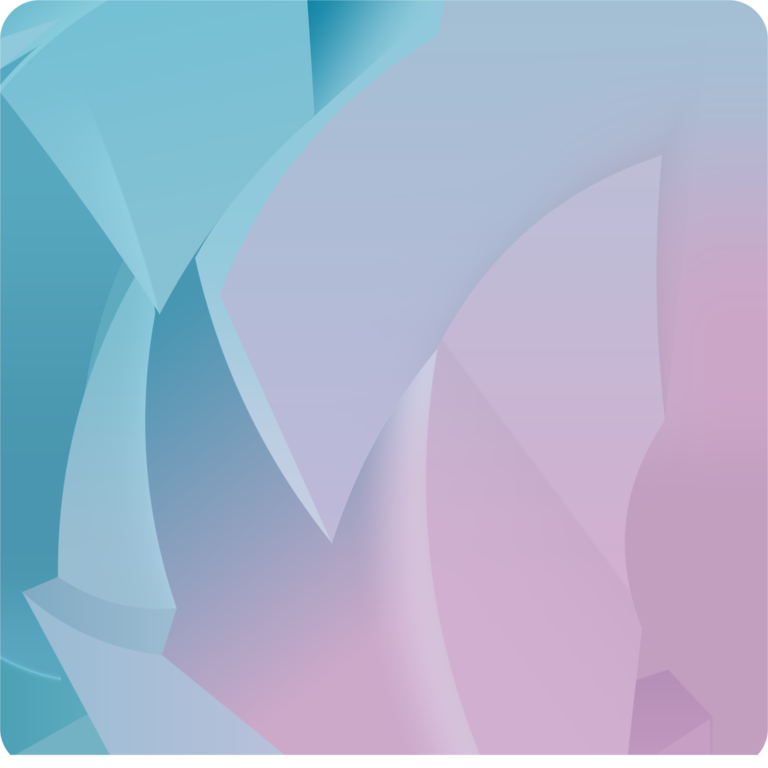
A Shadertoy shader for this background:

```glsl
// Overlapping translucent petals, turning from teal at the left to mauve at the right.
// Each petal is an intersection of bowed edges, filled with a smooth gradient and
// painted back to front inside a card with rounded corners.

vec2 p;      // canvas position, y down
vec3 color;  // paint laid so far

// Signed distance to a bowed edge from a to b; positive on its right-hand side.
float edge(float ax, float ay, float bx, float by, float bow) {
    vec2 a = vec2(ax, ay), chord = vec2(bx, by) - a, q = p - a;
    float len = length(chord);
    vec2 dir = chord / len;
    float t = clamp(dot(q, dir) / len, 0., 1.);
    return dot(q, vec2(-dir.y, dir.x)) - 4. * bow * t * (1. - t);
}

float both(float a, float b, float c) { return min(a, min(b, c)); }

// Lay a tint where d > 0.
void paint(vec3 tint, float d) {
    float px = 1. / iResolution.y;
    color = mix(color, tint, smoothstep(-px, px, d));
}

void mainImage(out vec4 fragColor, in vec2 fragCoord) {
    p = fragCoord / iResolution.xy;
    p.y = 1. - p.y;

    // Blue sky, warming to pink down the right side
    vec3 sky = mix(vec3(.64, .75, .83), vec3(.75, .72, .85), p.y / .7);
    sky = mix(sky, vec3(.80, .65, .78), smoothstep(.05, .45, p.y) * smoothstep(.65, .95, p.x));
    color = sky;

    // Inner hollow, with a pale sheen beside the right petal
    float rightSide = edge(.625, .983, .570, .453, -.038);
    vec3 hollow = mix(vec3(.28, .59, .70), vec3(.80, .66, .79),
                      clamp((.8 * p.y + .6 * p.x - .46) / .5, 0., 1.));
    vec3 sheen = mix(vec3(.82, .83, .92), vec3(.86, .78, .88), smoothstep(.45, .65, p.y));
    hollow = mix(hollow, sheen, smoothstep(-.10, 0., rightSide));
    paint(hollow, (p.y > .5 ? .7 : .572) - p.x);

    // Teal depth at the left
    vec3 teal = mix(vec3(.34, .66, .75), vec3(.29, .59, .69), smoothstep(.2, .6, p.y));
    paint(teal + .06 * smoothstep(.72, .86, p.y), edge(.2, .3, .14, .983, 0.));
    float sliver = edge(.108, .53, .162, .335, -.008);
    paint(vec3(.37, .67, .75), both(sliver, .53 - p.y, .19 - p.x));
    float ledge = edge(0., .856, .085, .885, .004);
    paint(mix(vec3(.30, .63, .71), vec3(.36, .67, .74), p.x / .12), min(ledge, .16 - p.x));
    color += .12 * exp(-abs(ledge) * 500.) * step(p.x, .08);
    paint(vec3(.45, .70, .77), min(edge(.02, .983, .11, .932, 0.), .16 - p.x));

    // Lower left petal and its folded rim
    float lower = both(edge(.029, .771, .211, .853, 0.), edge(.211, .853, .371, .983, 0.),
                       edge(.143, .983, .029, .771, 0.));
    paint(mix(vec3(.60, .74, .83), vec3(.70, .75, .85), (p.x - .05) * 4.), lower);
    float rim = both(edge(.029, .771, .0755, .751, 0.), edge(.0755, .751, .230, .792, 0.),
                     edge(.230, .792, .211, .853, 0.));
    rim = min(rim, edge(.211, .853, .029, .771, -.016));
    paint(mix(vec3(.51, .67, .77), vec3(.62, .74, .82), (p.x - .04) * 5.), rim);

    // Tall petal above the rim, lit along its right side
    float tallSide = edge(.202, .409, .230, .792, .025);
    float tall = both(edge(.0755, .751, .176, .36, -.027), tallSide,
                      edge(.230, .792, .0755, .751, -.014));
    vec3 tallTint = mix(vec3(.48, .74, .81), vec3(.60, .74, .82), smoothstep(.36, .75, p.y));
    paint(tallTint + .05 * exp(-max(tallSide, 0.) * 35.), min(tall, p.y - .33));

    // Pale ribbon curling around the large petal
    float tipSide = edge(.570, .453, .432, .707, .014);
    vec3 ribbonTint = mix(vec3(.56, .79, .86), vec3(.77, .81, .89), smoothstep(.25, .68, p.y));
    float ribbon = both(edge(.432, .707, .254, .336, -.024),
                        edge(.254, .336, .410, .150, -.012), tipSide);
    paint(ribbonTint, min(ribbon, .6 - p.x));

    // Deep gap at the top, fading into the ribbon
    float gap = min(edge(.410, .150, .400, 0., 0.), edge(.579, 0., .410, .150, 0.));
    paint(mix(vec3(.05, .51, .64), ribbonTint,
              smoothstep(-.04, .15, p.x - .42 + .6 * p.y)), gap);

    // Upper left petal with a lit flap
    float upper = both(edge(.400, 0., .410, .150, 0.), edge(.410, .150, .208, .409, .015),
                       edge(.208, .409, 0., .120, .004));
    float flap = edge(.208, .409, .10, .10, .006);
    vec3 upperTint = mix(vec3(.45, .75, .83), vec3(.53, .76, .83), min(p.y * 2.5 + p.x * .6, 1.));
    upperTint += .05 * (1. - smoothstep(-.002, .002, flap)) * exp(min(flap, 0.) * 20.)
               * smoothstep(.1, .25, p.y);
    paint(upperTint, upper);

    // Shards in the upper left corner
    float corner = edge(.141, 0., 0., .120, .008);
    paint(mix(vec3(.53, .80, .86), vec3(.42, .73, .81), corner * 14.), corner);
    paint(vec3(.56, .79, .86),
          both(edge(0., .05, .09, .02, 0.), edge(.06, .04, 0., .09, 0.), corner));
    paint(vec3(.33, .66, .76), min(edge(0., .09, .05, .06, 0.), corner - .006));

    // Large blue petal
    float crown = max(edge(.286, .384, .570, .046, -.038), edge(.570, .046, .579, 0., 0.));
    paint(sky, both(edge(.432, .707, .286, .384, 0.), tipSide, crown));

    // Right petal with a soft shadow and a faint crease
    float right = both(rightSide, edge(.570, .453, .862, .202, -.04),
                       edge(.862, .202, .866, .547, .009));
    vec3 rightTint = mix(vec3(.74, .74, .84), vec3(.82, .69, .82), smoothstep(.2, .78, p.y));
    float crease = edge(.585, .455, .82, .77, 0.);
    rightTint -= .025 * smoothstep(-.003, .003, crease) * exp(-max(crease, 0.) * 9.);
    color *= 1. - .04 * exp(45. * min(right, 0.));
    paint(rightTint, right);

    // Shaded hollow and facets at the lower right
    float shade = edge(.836, .818, .866, .547, -.036);
    paint(mix(sky, vec3(.76, .62, .75), smoothstep(.50, .66, p.y)), shade);
    float facet = both(shade, edge(.83, .885, .870, .872, 0.), edge(.870, .872, .928, .934, 0.));
    paint(mix(vec3(.71, .56, .72), vec3(.76, .60, .75), (p.y - .87) * 8.), min(facet, .928 - p.x));
    paint(vec3(.78, .62, .77), min(edge(.853, .983, .928, .934, 0.), .925 - p.x));

    // White surround: rounded corners and a strip along the bottom
    vec2 q = abs(p - .5) - .448;
    float card = .052 - length(max(q, 0.)) - min(max(q.x, q.y), 0.);
    paint(vec3(1.), -min(card, .983 - p.y));
    fragColor = vec4(color, 1.);
}
```
